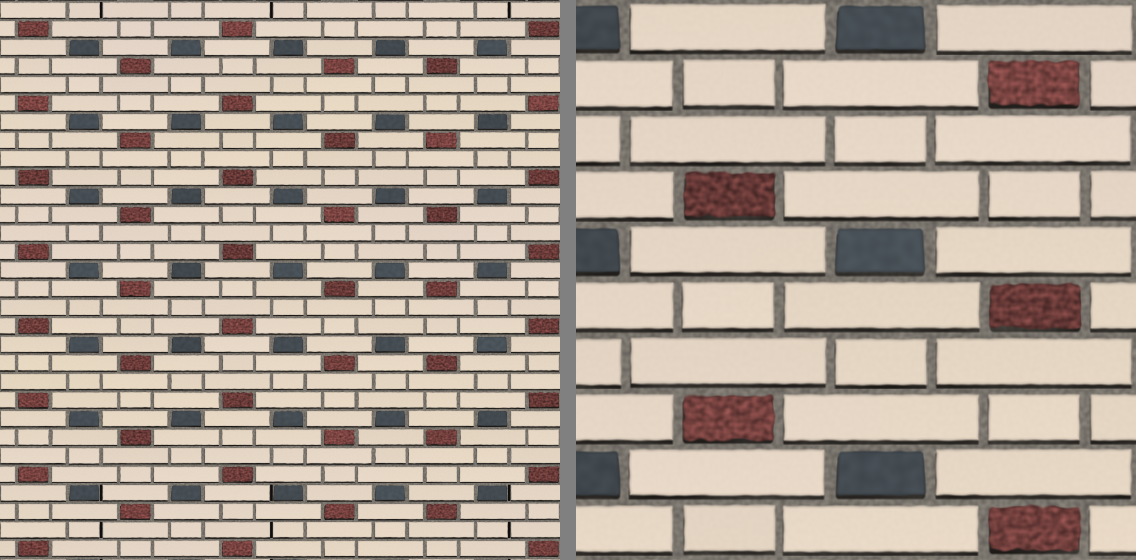
Left: the whole. Right: its middle third, enlarged.
Write a three.js fragment shader that draws this texture.

```glsl
#define COURSE 0.03314
#define TOP_EDGE 0.0017
#define PAIR 0.1822
#define HEADER 0.0602
#define JOINT 0.0058
#define SHADOW_DROP 0.0024
#define SOFT 0.0009
#define CREAM vec3(0.90, 0.84, 0.77)
#define SLATE vec3(0.27, 0.30, 0.325)
#define RED vec3(0.44, 0.245, 0.235)
#define MORTAR vec3(0.47, 0.45, 0.42)
#define SHADE vec3(0.11, 0.10, 0.09)

varying vec2 vUv;

float hash(vec2 p) {
  return fract(sin(dot(p, vec2(127.1, 311.7))) * 4375.85);
}

vec2 gradient(vec2 cell) {
  float angle = 6.2832 * hash(cell);
  return vec2(cos(angle), sin(angle));
}

float gradientNoise(vec2 p) {
  vec2 i = floor(p), f = fract(p);
  vec2 w = f * f * f * (f * (f * 6.0 - 15.0) + 10.0);
  vec2 e = vec2(1.0, 0.0);
  float low = mix(dot(gradient(i), f), dot(gradient(i + e), f - e), w.x);
  float high = mix(dot(gradient(i + e.yx), f - e.yx),
                   dot(gradient(i + 1.0), f - 1.0), w.x);
  return mix(low, high, w.y);
}

float roundedBox(vec2 p, vec2 halfSize, float radius) {
  vec2 q = abs(p) - halfSize + radius;
  return length(max(q, 0.0)) + min(max(q.x, q.y), 0.0) - radius;
}

float cover(float d) {
  return 1.0 - smoothstep(-SOFT, SOFT, d);
}

void main() {
  // Courses count downward; odd ones shift by half a pair
  float depth = (1.0 - vUv.y - TOP_EDGE) / COURSE;
  float course = floor(depth);
  float kind = mod(course, 4.0);
  float odd = mod(course, 2.0);
  float x = vUv.x - mix(0.1504, 0.0599, odd);
  float pairId = floor(x / PAIR + 0.5);
  float u = x - pairId * PAIR;
  float v = (0.5 - fract(depth)) * COURSE;

  // Each pair is one header and one stretcher
  bool isHeader = abs(u) < 0.5 * HEADER;
  float side = u < 0.0 ? -1.0 : 1.0;
  vec2 local = vec2(isHeader ? u : u - side * 0.5 * PAIR, v);
  float width = isHeader ? HEADER : PAIR - HEADER;
  vec2 brickId = vec2(isHeader ? pairId : pairId + 0.5 * side, course);
  float random = hash(brickId + 17.0);

  // Slate headers fill one course in four; red ones alternate on odd courses
  float parity = mod(pairId + step(3.5, pairId), 2.0);
  bool isSlate = isHeader && kind == 2.0;
  bool isRed = isHeader && odd == 1.0 && parity == step(2.0, kind);
  bool isAccent = isSlate || isRed;

  // Brick outline with slight irregularity
  float wobble = gradientNoise(vUv * 130.0);
  vec2 halfSize = 0.5 * (vec2(width, COURSE) - JOINT);
  local += (vec2(random, hash(brickId + 5.0)) - 0.5) * vec2(0.0012, 0.0008);
  if (isAccent) halfSize -= vec2(0.0004, 0.0007);
  if (isSlate) halfSize.x -= 0.0018 * (v / COURSE + 0.5);
  float radius = isAccent ? 0.0022 : 0.0008;
  float rough = wobble * (isRed ? 0.0022 : 0.0006);
  float d = roundedBox(local, halfSize, radius) + rough;

  // Mortar and the shadow beneath each brick
  float grain = gradientNoise(vUv * 310.0);
  vec3 color = MORTAR * (1.0 + 0.22 * grain + 0.12 * wobble);
  float drop = roundedBox(local + vec2(0.0003, SHADOW_DROP), halfSize, radius);
  float shadow = 0.85 + 0.4 * gradientNoise(vUv * vec2(28.0, 90.0));
  color = mix(color, SHADE, cover(drop) * clamp(shadow, 0.0, 1.0));

  // Open black joints in the outer plain and slate courses
  bool openCourse = odd == 0.0 && (course == 0.0 || course > 25.0);
  float openSide = pairId == 2.0 ? -1.0 : 1.0;
  if (openCourse && mod(pairId, 2.0) == 0.0 && pairId < 5.0) {
    float gap = abs(u - openSide * 0.5 * HEADER) - 0.0022;
    color = mix(color, SHADE * 0.6, cover(gap) * cover(abs(v) - 0.0145));
  }

  // Brick faces: smooth cream, flat slate, mottled red
  float tint = gradientNoise(vUv * vec2(2.0, 4.5) + 3.0);
  vec3 face = CREAM + vec3(0.01, 0.012, -0.025) * tint;
  face *= 1.0 + 0.022 * (random - 0.5) + 0.012 * grain - 0.4 * v;
  if (isSlate) face = SLATE * (0.92 + 0.16 * random + 0.12 * wobble);
  if (isRed) {
    float pits = gradientNoise(vUv * vec2(190.0, 270.0) + 9.0);
    face = RED * (0.9 + 0.2 * random + 0.45 * pits + 0.25 * grain);
  }
  face *= 1.0 - 0.12 * smoothstep(-0.0022, 0.0, d);
  color = mix(color, face, cover(d));

  gl_FragColor = vec4(color, 1.0);
}
```
